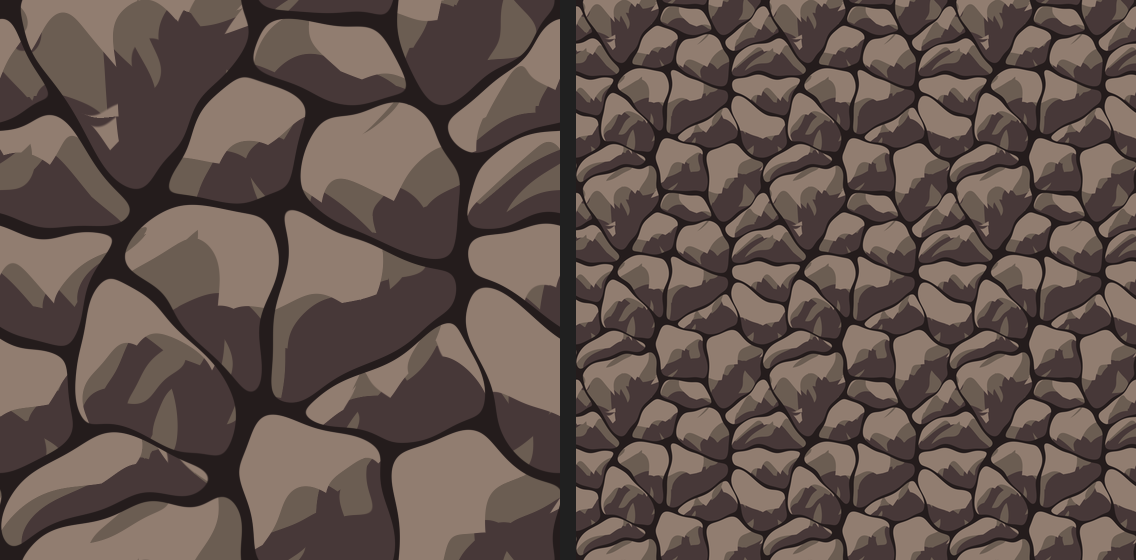
Left: one tile. Right: repeated 3 by 3.
This texture is drawn by a WebGL 1 fragment shader. Its source:

```glsl
precision highp float;
// Flat-shaded cartoon rock wall that tiles: weighted cellular rocks with dark gaps,
// each cut into light, middle and shadow tones by its facing and by cellular facets.
// Leaf-shaped chips break up the tones; every lattice and sine wraps on the canvas.
uniform vec2 u_resolution;

#define ROCKS vec2(3.0, 5.0)
#define FACETS vec2(7.0, 5.0)
#define SIZE_SPREAD 0.03
#define GAP 0.007
#define ROUNDING 0.014
#define BULGE 0.06
#define LIGHT_LEVEL 0.12
#define MIDDLE_LEVEL -0.14
#define FACET_DEPTH 1.3
#define CHIP_SHARE 0.5

const float TAU = 6.2831853;
const vec3 GAP_COLOR = vec3(0.14, 0.11, 0.11);
const vec3 SHADOW = vec3(0.28, 0.22, 0.22);
const vec3 MIDDLE = vec3(0.42, 0.365, 0.32);
const vec3 LIGHT = vec3(0.57, 0.49, 0.44);

vec2 hash2(vec2 p) {
  vec2 s = vec2(dot(p, vec2(127.1, 311.7)), dot(p, vec2(269.5, 183.3)));
  return fract(sin(s) * 43758.5453);
}

// Layered sines with whole frequencies bend straight cell borders.
vec2 warp(vec2 p) {
  p += 0.022 * sin(TAU * vec2(2.0 * p.y + p.x, 2.0 * p.x - p.y) + vec2(1.0, 3.0));
  return p + 0.007 * sin(TAU * vec2(5.0 * p.y - 2.0 * p.x, 6.0 * p.x + 3.0 * p.y));
}

// Rock centre in xy, size weight in z; each row slides sideways.
vec3 rockSite(vec2 cell) {
  vec2 id = mod(cell + 0.5, ROCKS);
  float slide = hash2(vec2(id.y, 7.0)).x - 0.5;
  vec2 jitter = 0.6 * (hash2(id) - 0.5);
  vec2 centre = (cell + 0.5 + vec2(slide, 0.0) + jitter) / ROCKS;
  return vec3(centre, SIZE_SPREAD * hash2(id + 19.0).x);
}

// Returns rounded border distance, facing vector and a seed for the rock.
float rockField(vec2 p, out vec2 facing, out vec2 seed) {
  vec2 base = floor(p * ROCKS);
  vec3 home = vec3(0.0);
  float nearest = 9.0;
  for (int j = -2; j <= 2; j++) {
    for (int i = -2; i <= 2; i++) {
      vec2 cell = base + vec2(float(i), float(j));
      vec3 site = rockSite(cell);
      float power = dot(p - site.xy, p - site.xy) - site.z;
      if (power < nearest) {
        nearest = power;
        home = site;
        seed = hash2(mod(cell + 0.5, ROCKS) + 41.0);
      }
    }
  }
  float rim = 1e-9;
  float total = 1e-9;
  facing = vec2(0.0);
  for (int j = -2; j <= 2; j++) {
    for (int i = -2; i <= 2; i++) {
      vec3 site = rockSite(base + vec2(float(i), float(j)));
      vec2 span = site.xy - home.xy;
      float reach = length(span);
      if (reach > 0.001) {
        float power = dot(p - site.xy, p - site.xy) - site.z;
        float border = (power - nearest) / (2.0 * reach);
        float pull = exp(-border / BULGE);
        rim += exp(-border / ROUNDING);
        total += pull;
        facing += pull * span / reach;
      }
    }
  }
  facing /= total;
  return -ROUNDING * log(rim);
}

// Nearest and second distances in xy, chip distance in z.
vec3 facetField(vec2 p) {
  vec2 base = floor(p * FACETS);
  vec3 field = vec3(9.0);
  for (int j = -1; j <= 1; j++) {
    for (int i = -1; i <= 1; i++) {
      vec2 cell = base + vec2(float(i), float(j));
      vec2 id = mod(cell + 0.5, FACETS);
      vec2 q = p - (cell + 0.5 + 0.8 * (hash2(id + 3.0) - 0.5)) / FACETS;
      float d = length(q * FACETS);
      field.y = min(field.y, max(field.x, d));
      field.x = min(field.x, d);
      vec2 r = hash2(id + 67.0);
      if (r.x < CHIP_SHARE) {
        float tilt = 0.1 + 0.8 * r.y;
        float along = (q.x * sin(tilt) + q.y * cos(tilt)) / mix(0.055, 0.09, r.y);
        float across = q.x * cos(tilt) - q.y * sin(tilt) + 0.012 * along * along;
        float width = mix(0.012, 0.034, r.x / CHIP_SHARE);
        field.z = min(field.z, abs(across) - width * (1.0 - along * along));
      }
    }
  }
  return field;
}

vec3 rockWall(vec2 p, float px) {
  vec2 facing, seed;
  vec2 w = warp(p);
  float edge = rockField(w, facing, seed);
  vec2 bend = 0.02 * sin(TAU * vec2(4.0 * w.y + w.x, 3.0 * w.x - 2.0 * w.y));
  vec3 facet = facetField(w + bend + seed);
  float lit = dot(facing, vec2(-0.35, 0.94));
  float light = lit + FACET_DEPTH * (facet.x - 0.42) - LIGHT_LEVEL;
  float middle = lit + FACET_DEPTH * (facet.y - 0.8) - MIDDLE_LEVEL;
  float soft = 8.0 * px;
  vec3 color = mix(SHADOW, MIDDLE, smoothstep(-soft, soft, middle));
  color = mix(color, LIGHT, smoothstep(-soft, soft, light));
  float chip = facet.z + 0.008 * step(0.0, light);
  color = mix(color, MIDDLE, smoothstep(px, -px, chip));
  float gap = GAP + 0.004 * sin(TAU * (3.0 * p.x + 2.0 * p.y)) * sin(TAU * (p.x - 3.0 * p.y));
  return mix(GAP_COLOR, color, smoothstep(-px, px, edge - gap));
}

void main() {
  float px = 0.5 / min(u_resolution.x, u_resolution.y);
  vec3 sum = vec3(0.0);
  for (int j = 0; j < 2; j++) {
    for (int i = 0; i < 2; i++) {
      vec2 offset = 0.5 * vec2(float(i), float(j)) - 0.25;
      sum += rockWall((gl_FragCoord.xy + offset) / u_resolution, px);
    }
  }
  gl_FragColor = vec4(0.25 * sum, 1.0);
}
```
